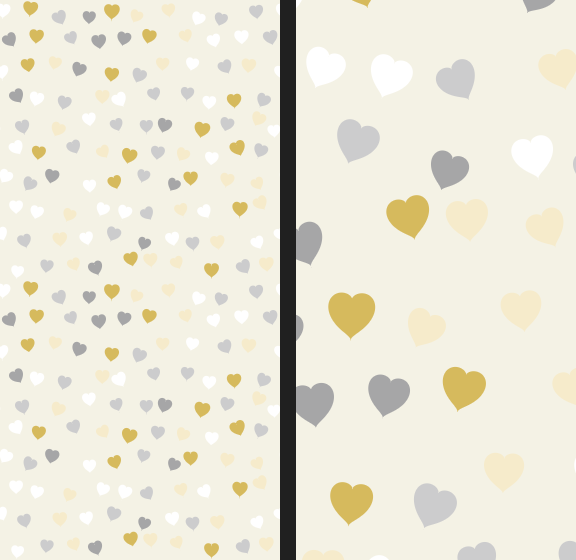
Left: the whole. Right: its middle third, enlarged.
Give the GLSL for this pattern, as a Shadertoy shader.

```glsl
// Small tilted hearts in white, greys, cream and gold scattered on ivory.
// A staggered, jittered grid that repeats every canvas width places the hearts;
// each heart is a circle sheared by a square root curve.

const float CELLS = 10.0;        // hearts per canvas width
const float JITTER = 0.46;       // spread of centres, in cells
const float MAX_TILT = 0.55;     // radians
const vec2 RADIUS = vec2(0.228, 0.262); // smallest and largest half width, in cells

const vec3 IVORY = vec3(0.957, 0.949, 0.898);
const vec3 WHITE = vec3(1.0);
const vec3 SILVER = vec3(0.80, 0.80, 0.805);
const vec3 CREAM = vec3(0.965, 0.922, 0.795);
const vec3 GOLD = vec3(0.84, 0.73, 0.365);
const vec3 GREY = vec3(0.65, 0.65, 0.655);

float hash(vec2 p, float seed) {
    return fract(sin(dot(p, vec2(127.1, 311.7)) + seed * 74.7) * 43758.5453);
}

mat2 rotation(float angle) {
    float c = cos(angle), s = sin(angle);
    return mat2(c, s, -s, c);
}

// Approximate signed distance to an upright heart of half width 1.
float heartDistance(vec2 p) {
    const float lift = 0.64, squash = 1.14;
    float x = abs(p.x);
    float root = sqrt(x + 0.004);
    // Centre the heart vertically, then undo the shear
    vec2 q = vec2(x, squash * (p.y + 0.13) - lift * root);
    float r = max(length(q), 0.001);
    // Divide by the gradient so that the edge is evenly soft
    vec2 gradient = vec2(x - 0.5 * lift * q.y / root, squash * q.y) / r;
    return (r - 1.0) / max(length(gradient), 0.3);
}

// Picks a heart colour; the steps set the share of each one.
vec3 heartColor(float pick) {
    if (pick < 0.27) return WHITE;
    if (pick < 0.41) return GOLD;
    if (pick < 0.66) return SILVER;
    if (pick < 0.86) return CREAM;
    return GREY;
}

// Draws the heart owned by one cell over the given colour.
vec3 drawHeart(vec3 under, vec2 p, vec2 id, float pixel) {
    vec2 jitter = vec2(hash(id, 1.0), hash(id, 2.0)) - 0.5;
    float tilt = (2.0 * hash(id, 3.0) - 1.0) * MAX_TILT;
    float radius = mix(RADIUS.x, RADIUS.y, hash(id, 4.0));

    // Uneven steps along rows and columns keep like colours apart
    float pick = fract(dot(id, vec2(0.3, 0.47)) + 0.25 * hash(id, 5.0));
    vec3 color = heartColor(pick);
    if (color == GOLD) radius *= 1.07;

    vec2 local = rotation(tilt) * (p - 0.5 - JITTER * jitter) / radius;
    float coverage = clamp(0.5 - heartDistance(local) * radius / pixel, 0.0, 1.0);
    return mix(under, color, coverage);
}

void mainImage(out vec4 fragColor, in vec2 fragCoord) {
    vec2 p = fragCoord / iResolution.x * CELLS;
    float pixel = CELLS / iResolution.x;
    vec3 color = IVORY;

    // Visit the neighbouring cells; every other row is shifted by half a cell
    for (int j = -1; j <= 1; j++) {
        float row = floor(p.y) + float(j);
        float x = p.x - 0.5 * mod(row, 2.0);
        for (int i = -1; i <= 1; i++) {
            vec2 cell = vec2(floor(x) + float(i), row);
            color = drawHeart(color, vec2(x, p.y) - cell, mod(cell, CELLS), pixel);
        }
    }
    fragColor = vec4(color, 1.0);
}
```
